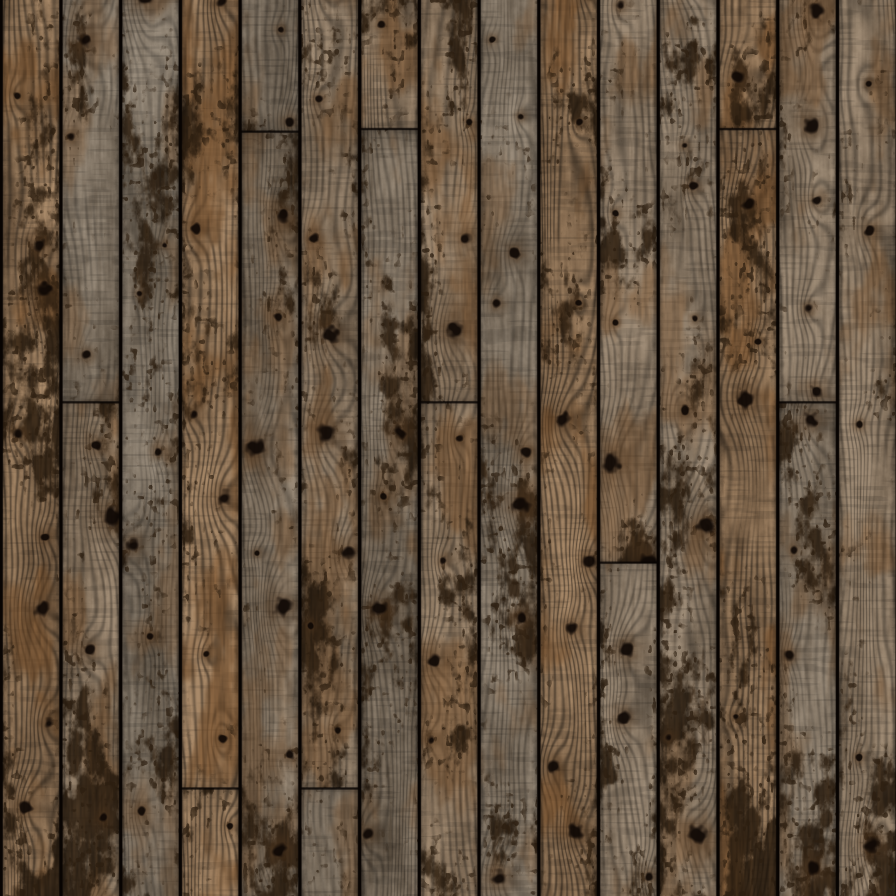
A three.js fragment shader for this texture:

```glsl
// Weathered vertical wood planks with dark gaps, butt joints, knots, grain and stains.
#define PLANKS 15.0
#define GAP_HALF 0.026
#define JOINT_HALF 0.014
#define RINGS 9.0
#define KNOT_STEP 1.75
#define KNOT_CHANCE 0.8
#define STAIN_LEVEL 0.57
#define LIGHT_WOOD vec3(0.63, 0.56, 0.48)
#define DULL_WOOD vec3(0.36, 0.305, 0.245)
#define RUST_BROWN vec3(0.40, 0.27, 0.15)
#define DARK_STAIN vec3(0.17, 0.115, 0.06)
#define GAP_BLACK vec3(0.03, 0.015, 0.008)

varying vec2 vUv;

float hash(vec2 p) {
  vec3 q = fract(p.xyx * 0.1031);
  q += dot(q, q.yzx + 33.33);
  return fract((q.x + q.y) * q.z);
}

float noise(vec2 p) {
  vec2 i = floor(p), f = fract(p);
  f = f * f * (3.0 - 2.0 * f);
  return mix(mix(hash(i), hash(i + vec2(1, 0)), f.x),
             mix(hash(i + vec2(0, 1)), hash(i + vec2(1, 1)), f.x), f.y);
}

float fbm(vec2 p) {
  float sum = 0.0, amp = 0.5;
  for (int k = 0; k < 4; k++) {
    sum += amp * noise(p);
    p = p * 2.03 + 17.7;
    amp *= 0.5;
  }
  return sum / 0.9375;
}

// Height of the butt joint in a plank, or -1 where the plank is unbroken.
float jointHeight(float plank) {
  float m = mod(plank, 6.0);
  bool leftSide = plank < 6.0;
  if (m == 1.0) return 0.551;
  if (m == 0.0 && !leftSide) return 0.856;
  if (m == 4.0) return leftSide ? 0.853 : 0.372;
  if ((m == 3.0 || m == 5.0) && leftSide) return 0.12;
  return -1.0;
}

// x: bend of the rings, y: dark core, z: brown halo.
vec3 knots(vec2 p, float board) {
  vec3 result = vec3(0.0);
  for (int k = -1; k <= 1; k++) {
    float cell = floor(p.y / KNOT_STEP) + float(k);
    vec2 id = vec2(board * 3.0 + 5.0, cell + 40.0);
    if (hash(id) > KNOT_CHANCE) continue;
    float size = hash(id + 31.3);
    float radius = mix(0.055, 0.17, size * size);
    vec2 centre = vec2(mix(0.15, 0.85, hash(id + 11.7)),
                       (cell + mix(0.15, 0.85, hash(id + 23.1))) * KNOT_STEP);
    vec2 d = (p - centre) / radius;
    float q = length(d) + 0.7 * (noise(p * 11.0) - 0.5);
    float swirl = dot(d * vec2(1.0, 0.6), d * vec2(1.0, 0.6));
    result.x += radius * 24.0 * exp(-swirl * 0.13);
    result.y = max(result.y, 1.0 - smoothstep(0.45, 1.15, q));
    result.z = max(result.z, exp(-q * q * 0.28));
  }
  return result;
}

void main() {
  // Plank coordinates: one unit is one plank width on both axes.
  vec2 p = vUv * PLANKS - vec2(0.02, 0.0);
  float plank = floor(p.x);
  p.x -= plank;
  float joint = jointHeight(plank);
  float board = plank + 20.0 * step(joint, vUv.y);
  vec2 seed = vec2(board * 13.7 + 30.0, board * 5.3 + 30.0);
  float boardTone = hash(seed);

  // Every third plank is warm, the others lean grey.
  float warm = (mod(plank, 3.0) == 0.0 && plank != 6.0) ? 0.9 : 0.5 * hash(seed + 4.0);

  // Contours of a stretched field form the arches and knot rings.
  vec3 knot = knots(p, board);
  float arches = noise(p * vec2(1.8, 0.3) + seed) * 5.0 + noise(p * vec2(3.0, 1.1) + seed) * 0.9;
  float phase = p.x * RINGS + arches + knot.x;
  float ring = pow(0.5 + 0.5 * sin(6.2832 * phase), 2.0);
  float fibre = noise(p * vec2(19.0, 1.1) + seed) * 0.6 + noise(p * vec2(34.0, 4.0) + seed) * 0.4;
  float patches = fbm(p * vec2(1.3, 0.6) + seed);
  float grit = fbm(p * 9.0 + seed);

  // Bleached surface and grain.
  float tone = 0.58 + 0.28 * (boardTone - 0.5) + 1.1 * (patches - 0.5)
             + 0.5 * (fibre - 0.5) + 0.35 * (grit - 0.5) + 0.1 * warm;
  vec3 colour = mix(DULL_WOOD, LIGHT_WOOD, clamp(tone, 0.0, 1.0));
  colour *= mix(vec3(0.94, 0.97, 1.0), vec3(1.06, 0.96, 0.84), warm);
  float grainDepth = (0.2 + 0.18 * warm) * smoothstep(0.2, 0.65, noise(p * vec2(1.5, 0.7) + seed + 9.0) + 0.2);
  colour *= 1.0 - ring * grainDepth;
  colour *= 1.0 - 0.1 * smoothstep(0.55, 0.8, noise(p * vec2(2.0, 22.0) + seed));

  // Rusty weathering, dark ragged stains and mould specks.
  float rust = smoothstep(0.5, 0.72, fbm(p * vec2(1.7, 0.8) + seed + 50.0));
  colour = mix(colour, RUST_BROWN * (0.8 + 0.5 * fibre), rust * (0.35 + 0.35 * warm));
  float corner = 0.09 * smoothstep(0.32, 0.0, vUv.y) * abs(vUv.x * 2.0 - 1.0);
  float grime = 0.68 * fbm(p * vec2(1.5, 0.55) + seed + 80.0) + 0.32 * fbm(p * vec2(6.0, 4.0) + seed) + corner;
  float stain = smoothstep(STAIN_LEVEL, STAIN_LEVEL + 0.13, grime);
  colour = mix(colour, DARK_STAIN * (0.6 + 0.7 * fibre), 0.85 * stain);
  float specks = smoothstep(0.6, 0.74, noise(p * vec2(15.0, 11.0) + seed) * 0.6 + grit * 0.4);
  colour = mix(colour, DARK_STAIN, 0.75 * specks * smoothstep(0.43, 0.6, grime));

  // Knots, rounded plank edges, joints and gaps.
  colour = mix(colour, RUST_BROWN * 0.75, knot.z * 0.55);
  colour = mix(colour, GAP_BLACK * 1.6, knot.y * 0.9);
  float edge = min(p.x, 1.0 - p.x);
  colour *= mix(0.76, 1.0, smoothstep(0.02, 0.12, edge + 0.05 * (grit - 0.5)));
  float seam = abs(vUv.y - joint) * PLANKS;
  colour *= 1.0 - 0.25 * exp(-seam * 9.0);
  colour = mix(colour, GAP_BLACK, 0.8 * (1.0 - smoothstep(JOINT_HALF - 0.01, JOINT_HALF + 0.02, seam)));
  colour = mix(GAP_BLACK, colour, smoothstep(GAP_HALF - 0.014, GAP_HALF + 0.018, edge));
  gl_FragColor = vec4(colour, 1.0);
}
```
